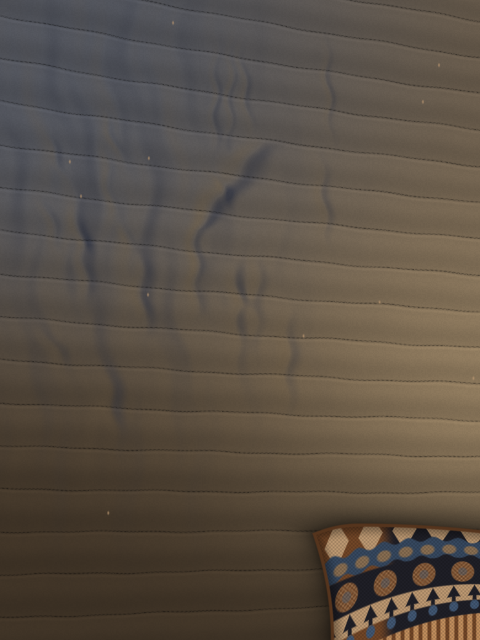
Write a Shadertoy shader that draws this texture.

```glsl
#define SEAM_GAP_LEFT 0.0673
#define SEAM_GAP_RIGHT 0.0567
#define SEAM_WIDTH 0.0011
#define CREASES 22
#define COOL vec3(0.31, 0.32, 0.35)
#define WARM vec3(0.39, 0.34, 0.28)
#define DARK vec3(0.24, 0.195, 0.145)
#define GLOW vec3(0.62, 0.53, 0.40)
#define NAVY vec3(0.12, 0.12, 0.15)
#define RUST vec3(0.44, 0.27, 0.15)
#define CREAM vec3(0.73, 0.59, 0.44)
#define BLUE vec3(0.21, 0.28, 0.37)

float hash(vec2 p) {
    p = fract(p * vec2(0.1031, 0.1137));
    p += dot(p, p.yx + 33.33);
    return fract((p.x + p.y) * p.x * 91.7);
}

// Filled side of a distance, one pixel soft
float fill(float d) {
    float px = 1.0 / iResolution.y;
    return smoothstep(px, -px, d);
}

// Centred coordinate within a repeating cell
float cell(float x, float origin, float pitch) {
    return (fract((x - origin) / pitch + 0.5) - 0.5) * pitch;
}

// Seam count down the cloth; the rows fan out to the left
float seamCoord(vec2 uv) {
    float bow = 0.024 * uv.x * (1.0 - uv.x) * (1.0 - uv.y);
    float wave = 0.0012 * sin(uv.x * 19.0 + uv.y * 31.0) + 0.0006 * sin(uv.x * 53.0);
    float start = mix(0.0234, 0.146, uv.x) + bow + wave;
    return (uv.y - start) / mix(SEAM_GAP_LEFT, SEAM_GAP_RIGHT, uv.x);
}

// Lit on one side, shadowed on the other
float fold(float d, float width) {
    float s = d / width;
    return -s * exp(-s * s);
}

float wrinkles(vec2 p) {
    // Broad hanging folds
    float x = p.x + 0.012 * sin(p.y * 17.0) + 0.005 * sin(p.y * 43.0 + p.x * 20.0);
    float broad = sin(x * 58.0 - p.y * 9.0) + 0.6 * sin(x * 117.0 + p.y * 7.0)
                + 0.35 * sin(x * 211.0 - p.y * 21.0);
    vec2 m = (p - vec2(0.17, 0.33)) / vec2(0.23, 0.34);
    float sum = 0.22 * broad * exp(-dot(m, m));

    // Short scattered creases
    for (int i = 0; i < CREASES; i++) {
        float id = float(i) + 1.0;
        float r1 = hash(vec2(id, 3.7)), r2 = hash(vec2(id, 17.1)), r3 = hash(vec2(id, 41.9));
        vec2 q = p - vec2(0.06 + 0.46 * r1, 0.14 + 0.56 * r2);
        q.x += q.y * (0.5 * r3 - 0.45) + 0.004 * sin(q.y * 90.0 + id);
        float span = q.y / (0.025 + 0.04 * r3);
        sum += 0.8 * fold(q.x, 0.006 + 0.009 * r2) * exp(-span * span);
    }

    // Long crease bending to the upper right
    float bend = 0.305 + 0.74 * max(0.36 - p.y, 0.0) + 0.004 * sin(p.y * 95.0);
    float reach = smoothstep(0.21, 0.25, p.y) * smoothstep(0.53, 0.40, p.y);
    float width = mix(0.024, 0.010, smoothstep(0.28, 0.38, p.y));
    return sum + 1.5 * fold(p.x - bend, width) * reach;
}

vec3 cloth(vec2 uv, vec2 p) {
    // Window light, lamp glow and dim lower end
    vec3 col = mix(WARM, COOL, smoothstep(0.85, 0.15, length(uv * vec2(0.75, 1.1))));
    col = mix(col, DARK, smoothstep(0.30, 0.90, uv.y - 0.12 * uv.x));
    vec2 g = (uv - vec2(1.06, 0.61)) / vec2(0.48, 0.29);
    col = mix(col, GLOW, 0.72 * exp(-dot(g, g)));

    float w = wrinkles(p);
    vec3 tint = w < 0.0 ? vec3(0.17, 0.19, 0.25) : vec3(0.45, 0.37, 0.25);
    col = mix(col, tint, min(abs(w) * (w < 0.0 ? 0.75 : 0.38), 0.7));

    // Padded rows and stitched seams
    float n = seamCoord(uv), f = fract(n);
    float gap = mix(SEAM_GAP_LEFT, SEAM_GAP_RIGHT, uv.x);
    float d = (f - step(0.5, f)) * gap;
    col *= 1.0 + 0.05 * sin(f * 6.2832) + 0.025 * (hash(vec2(floor(n) + 9.0, 5.0)) - 0.5);
    float stitch = 0.7 + 0.3 * sin(p.x * 900.0 + 3.0 * sin(p.x * 37.0 + floor(n)));
    float wear = 0.75 + 0.25 * sin(p.x * 23.0 + floor(n) * 2.4);
    col *= 1.0 - 0.42 * stitch * wear * fill(abs(d) - SEAM_WIDTH);
    col *= 1.0 + 0.09 * exp(-pow((d - 0.004) / 0.0025, 2.0));

    // Fine grain and sparse lint
    col *= 1.0 + 0.035 * (hash(floor(p * 520.0)) - 0.5);
    vec2 id = floor(p * 14.0);
    vec2 q = fract(p * 14.0) - 0.2 - 0.6 * vec2(hash(id + 2.0), hash(id + 8.0));
    float lint = fill((length(q * vec2(1.0, 0.6)) - 0.018) / 14.0);
    return mix(col, CREAM, 0.75 * lint * step(0.93, hash(id + 31.0)));
}

vec3 cushion(vec2 p, float edge) {
    // Rows curve down and spread towards the left
    float side = 0.723 - p.x;
    float v = (p.y - 0.893 - 1.227 * side * side) / (1.0 + 2.2 * (0.75 - p.x));
    vec3 col = mix(RUST, NAVY, smoothstep(0.59, 0.62, p.x));

    // Pale lozenges above blue blots
    float x = cell(p.x, 0.579, 0.053);
    col = mix(col, CREAM, fill(abs(x) + 0.75 * abs(v + 0.060) - 0.019));
    col = mix(col, BLUE, fill(abs(v + 0.034) - 0.012 - 0.003 * sin(p.x * 160.0)));
    x = cell(p.x, 0.60, 0.034);
    col = mix(col, CREAM * 0.72, fill(length(vec2(x * 0.6, v + 0.032)) - 0.0065));
    col = mix(col, NAVY, fill(abs(v) - 0.020));

    // Rust medallions
    vec2 c = vec2(cell(p.x, 0.602, 0.0605), v * 1.2);
    float r = length(c);
    float dots = sin(c.x * 900.0) * sin(c.y * 900.0);
    col = mix(col, mix(RUST, CREAM, 0.25 + 0.2 * dots), fill(r - 0.018));
    col = mix(col, mix(BLUE, CREAM, 0.25), 0.6 * fill(r - 0.007));

    // Dark spades on a pale band, then blue spots and stripes
    col = mix(col, CREAM, fill(abs(v - 0.031) - 0.012));
    x = abs(cell(p.x, 0.579, 0.0325));
    float spade = max(x - 0.65 * (v - 0.020), v - 0.036);
    col = mix(col, NAVY, max(fill(spade), fill(max(x - 0.003, abs(v - 0.037) - 0.006))));
    col = mix(col, BLUE * 1.2, fill(length(vec2(x, v - 0.050)) - 0.007));
    float stripe = fill(abs(cell(p.x, 0.65, 0.014)) - 0.004);
    col = mix(col, mix(RUST, vec3(0.75, 0.55, 0.36), stripe), fill(0.064 - v));

    // Knit texture, piping and rounded rim
    col *= 0.94 + 0.10 * sin(p.x * 1100.0) * sin(p.y * 1100.0);
    col = mix(col, RUST * 1.15, fill(edge - 0.005));
    return col * mix(0.65, 1.0, smoothstep(0.0, 0.025, edge));
}

void mainImage(out vec4 fragColor, in vec2 fragCoord) {
    vec2 uv = fragCoord / iResolution.xy;
    uv.y = 1.0 - uv.y;
    vec2 p = uv * vec2(0.75, 1.0);

    // Cushion outline, positive inside
    float d = p.x - 0.56, left = min(d, 0.0), low = 1.0 - p.y;
    float top = 0.818 + 0.28 * d * d + 2.7 * left * left;
    float edge = min(p.x - 0.517 + 1.04 * low * low, p.y - top);

    vec3 col = cloth(uv, p);
    col *= 1.0 - 0.45 * exp(-max(-edge, 0.0) / 0.018);
    col = mix(col, cushion(p, edge), fill(-edge));
    fragColor = vec4(col, 1.0);
}
```
